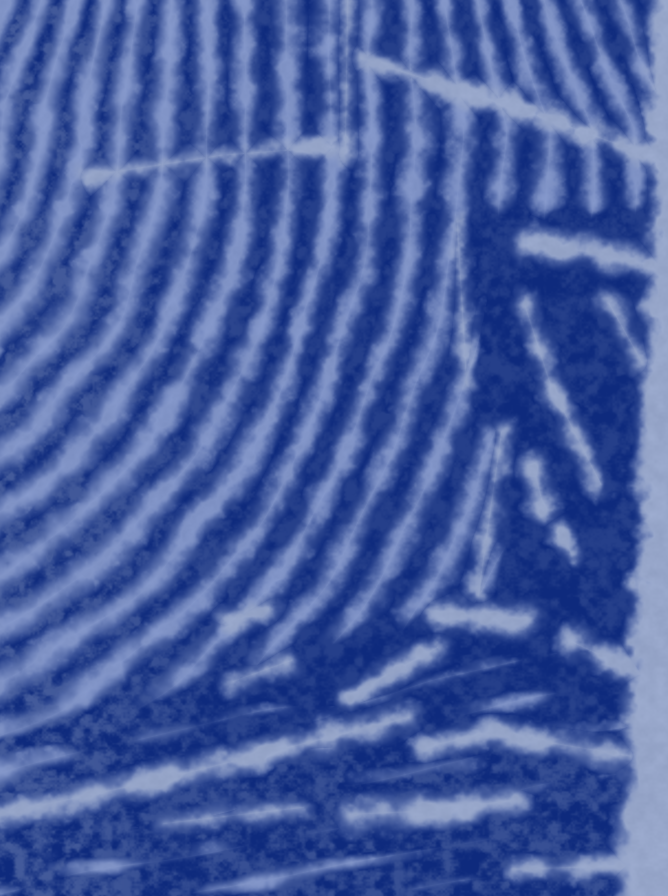
This pattern is drawn by a WebGL 2 fragment shader. Its source:

```glsl
#version 300 es
precision highp float;
// Blue ink fingerprint: curved ridges, pale creases and a ragged paper margin.
#define VIEW_HEIGHT 7.68
#define RIDGE_PERIOD 0.355
#define GAP_HALF_WIDTH 0.070
#define EDGE_SOFTNESS 0.088
#define EDGE_WOBBLE 0.15
#define CREASE_WOBBLE 0.20
#define GRAIN 0.42
#define INK vec3(0.055, 0.165, 0.49)
#define WORN_INK vec3(0.27, 0.36, 0.61)
#define GAP_BLUE vec3(0.51, 0.585, 0.785)
#define PAPER vec3(0.59, 0.65, 0.79)

uniform vec2 u_resolution;
out vec4 fragColor;

float hash(vec2 p) {
    return fract(sin(dot(p, vec2(127.1, 311.7))) * 43758.5453);
}

float noise(vec2 p) {
    vec2 i = floor(p), f = fract(p);
    f = f * f * (3.0 - 2.0 * f);
    return mix(mix(hash(i), hash(i + vec2(1, 0)), f.x),
               mix(hash(i + vec2(0, 1)), hash(i + vec2(1, 1)), f.x), f.y);
}

float fbm(vec2 p) {
    float sum = 0.0, amp = 0.55;
    for (int i = 0; i < 3; i++) {
        sum += amp * noise(p);
        p = p * 2.1 + 7.3;
        amp *= 0.5;
    }
    return sum;
}

// Signed distance to a rounded stroke
float stroke(vec2 p, vec2 a, vec2 b, float halfWidth) {
    vec2 ab = b - a;
    float t = clamp(dot(p - a, ab) / dot(ab, ab), 0.0, 1.0);
    return length(p - a - ab * t) - halfWidth;
}

// Stroke bent once at b
float bentStroke(vec2 p, vec2 a, vec2 b, vec2 c, float halfWidth) {
    return min(stroke(p, a, b, halfWidth), stroke(p, b, c, halfWidth));
}

// Distance to the pale gaps between the arched ridges
float ridgeGaps(vec2 p) {
    float above = max(0.9 - p.y, 0.0);
    float lean = 0.45 * above * (1.0 - smoothstep(0.0, 2.0, p.x));
    lean += 0.4 * (min(p.y, 1.1) - 0.9) * smoothstep(3.4, 5.2, p.x);
    vec2 q = vec2(p.x - lean + 1.6, max(p.y - 0.7, 0.0) / 1.15);
    float r = length(q) - 0.06 * (p.y - 3.8) + 0.09 * (noise(p * 1.8) - 0.5);
    float offset = abs(fract((r - 4.98) / RIDGE_PERIOD + 0.5) - 0.5) * RIDGE_PERIOD;
    float wide = 0.012 * (1.0 - smoothstep(0.5, 3.0, p.x));
    float d = offset - GAP_HALF_WIDTH - wide;
    // Solid ink on the right and along the base
    float right = smoothstep(4.0, 4.3, p.x - 0.2 * smoothstep(3.4, 3.8, p.y))
                * smoothstep(1.7, 2.05, p.y);
    float base = smoothstep(-0.2, 0.25, p.y - 6.4 + 0.29 * p.x);
    return d + 0.3 * max(right, base);
}

// Faint broken gaps of the flat ridges at the base
float baseGaps(vec2 p) {
    float h = p.y + 0.2 * p.x + 0.15 * noise(p * 1.3);
    float offset = abs(fract(h / 0.36) - 0.5) * 0.36;
    float inside = smoothstep(6.2, 6.5, p.y + 0.2 * p.x);
    float broken = noise(p * vec2(2.2, 5.0) + 4.0);
    return offset + 0.15 - 0.27 * broken + 0.5 * (1.0 - inside) + 0.015 * p.x;
}

float upperCreases(vec2 p) {
    float d = bentStroke(p, vec2(0.75, 1.51), vec2(1.9, 1.33), vec2(2.85, 1.26), 0.075);
    d = min(d, stroke(p, vec2(2.98, 0.0), vec2(2.96, 1.3), 0.06));
    d = min(d, bentStroke(p, vec2(3.1, 0.5), vec2(4.7, 1.02), vec2(5.8, 1.42), 0.10));
    d = min(d, bentStroke(p, vec2(4.5, 2.1), vec2(5.1, 2.16), vec2(5.8, 2.33), 0.11));
    d = min(d, stroke(p, vec2(3.92, 1.9), vec2(4.0, 3.3), 0.055));
    d = min(d, bentStroke(p, vec2(4.5, 2.62), vec2(4.72, 3.3), vec2(5.15, 4.15), 0.065));
    d = min(d, stroke(p, vec2(5.22, 2.6), vec2(5.5, 3.1), 0.075));
    return min(d, stroke(p, vec2(4.57, 4.0), vec2(4.66, 4.35), 0.08));
}

float lowerCreases(vec2 p) {
    float d = bentStroke(p, vec2(-0.1, 7.0), vec2(1.3, 6.7), vec2(3.5, 6.15), 0.085);
    d = min(d, stroke(p, vec2(4.3, 3.7), vec2(4.1, 5.1), 0.06));
    d = min(d, stroke(p, vec2(4.8, 4.55), vec2(4.9, 4.75), 0.05));
    d = min(d, stroke(p, vec2(3.75, 5.26), vec2(4.5, 5.31), 0.11));
    d = min(d, stroke(p, vec2(4.9, 5.5), vec2(5.5, 5.78), 0.09));
    d = min(d, stroke(p, vec2(3.0, 5.96), vec2(3.75, 5.55), 0.065));
    d = min(d, stroke(p, vec2(1.98, 5.32), vec2(2.3, 5.22), 0.09));
    d = min(d, stroke(p, vec2(2.0, 5.84), vec2(2.5, 5.66), 0.065));
    d = min(d, bentStroke(p, vec2(3.65, 6.4), vec2(4.2, 6.28), vec2(5.4, 6.48), 0.08));
    d = min(d, bentStroke(p, vec2(3.0, 6.98), vec2(3.7, 6.95), vec2(4.4, 6.86), 0.10));
    d = min(d, stroke(p, vec2(1.4, 7.06), vec2(2.6, 6.92), 0.05));
    return min(d, stroke(p, vec2(4.4, 7.45), vec2(5.4, 7.42), 0.05));
}

void main() {
    vec2 p = gl_FragCoord.xy / u_resolution.y * VIEW_HEIGHT;
    p.y = VIEW_HEIGHT - p.y;
    float rough = fbm(p * 5.0) - 0.48, fine = fbm(p * 12.0) - 0.48;
    // Paper margin beyond the ragged right edge
    float margin = 5.56 - 0.045 * max(p.y - 2.3, 0.0) - p.x + 0.25 * rough;
    float creases = min(upperCreases(p), lowerCreases(p)) + CREASE_WOBBLE * rough;
    float d = min(min(ridgeGaps(p), baseGaps(p)) + EDGE_WOBBLE * rough, min(creases, margin));
    float pale = 1.0 - smoothstep(-EDGE_SOFTNESS, EDGE_SOFTNESS, d + 0.10 * fine);
    // Worn, speckled ink on the left and along the base
    float worn = max(1.0 - smoothstep(0.2, 2.8, p.x), 0.6 * smoothstep(5.8, 6.8, p.y));
    float speckle = smoothstep(-0.25, 0.3, fine + 0.4 * rough);
    vec3 ink = mix(INK, WORN_INK, speckle * (GRAIN + 0.55 * worn));
    float bare = 1.0 - smoothstep(-0.1, 0.06, min(margin, creases));
    vec3 light = mix(GAP_BLUE, PAPER, bare) + 0.06 * fine;
    fragColor = vec4(mix(ink, light, pale), 1.0);
}
```
